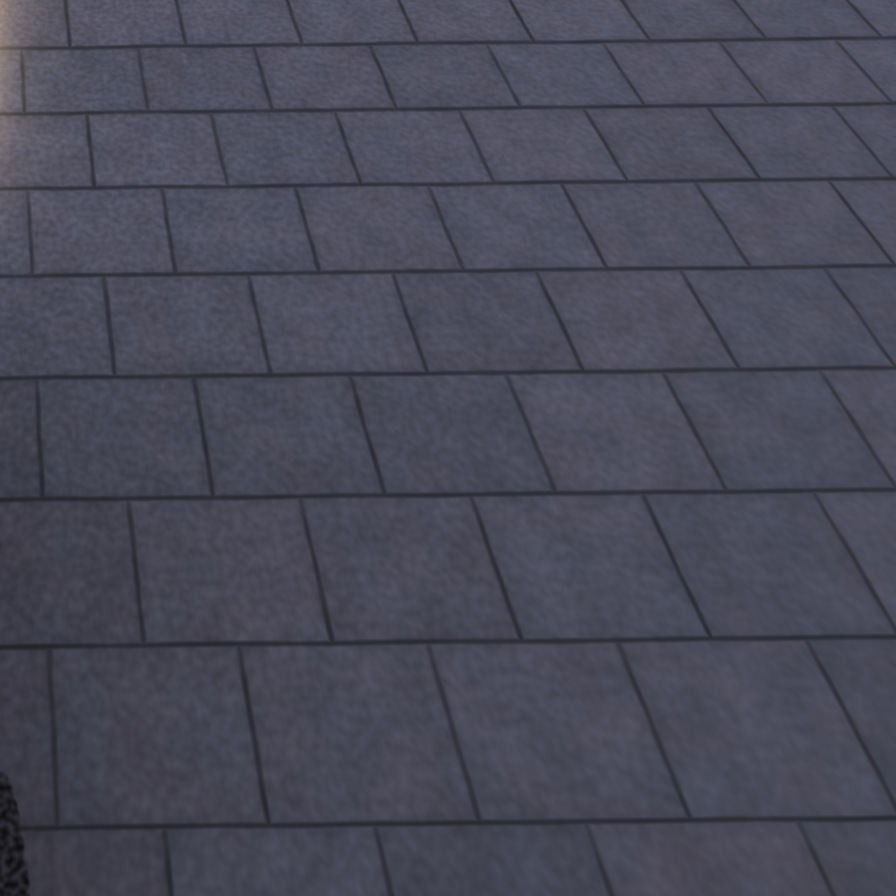
This texture is drawn by a three.js fragment shader. Its source:

```glsl
varying vec2 vUv;

float hash(vec2 p) {
  vec3 q = fract(p.xyx * vec3(0.1031, 0.1030, 0.0973));
  q += dot(q, q.yzx + 33.33);
  return fract((q.x + q.y) * q.z);
}

float corner(vec2 cell, vec2 offset) {
  float angle = 6.2832 * hash(cell + 50.0);
  return dot(vec2(cos(angle), sin(angle)), offset);
}

// Gradient noise, roughly -0.7 to 0.7
float noise(vec2 p) {
  vec2 i = floor(p), f = fract(p);
  vec2 w = f * f * f * (f * (f * 6.0 - 15.0) + 10.0);
  vec2 e = vec2(1.0, 0.0);
  return mix(mix(corner(i, f), corner(i + e, f - e), w.x),
             mix(corner(i + e.yx, f - e.yx), corner(i + 1.0, f - 1.0), w.x), w.y);
}

void main() {
  vec2 uv = vUv;

  // Ground plane seen in perspective, with a slight tilt
  float depth = 2.0156 - uv.y + 0.0117 * (uv.x - 0.5);
  depth += 0.0012 * noise(uv * 9.0);
  float course = 15.553 - 16.545 / depth;
  float across = (uv.x + 0.026) / (0.1218 * depth);
  vec2 ground = vec2(across, course);

  // Running bond: alternate courses shift by half a slab, the far one slips
  float row = floor(course);
  float shift = 0.385 + 0.5 * mod(row, 2.0) - 0.08 * step(row, -0.5);
  float along = across - shift + 0.008 * noise(vec2(across * 2.0, course * 3.0));
  vec2 slab = vec2(floor(along), row);
  vec2 cell = vec2(fract(along), fract(course));

  // Slab tint and mottling
  float tone = hash(slab + 11.0);
  float hue = 0.25 + 0.5 * hash(slab + 37.0) + 0.8 * noise(ground * 3.0);
  vec3 blueSlate = vec3(0.287, 0.298, 0.358);
  vec3 mauveSlate = vec3(0.303, 0.296, 0.352);
  vec3 color = mix(blueSlate, mauveSlate, clamp(hue, 0.0, 1.0));
  color *= 0.97 + 0.06 * tone + 0.10 * noise(ground * vec2(4.0, 3.0) + tone * 9.0);

  // Soft grain, rougher on the left
  float grain = noise(ground * vec2(19.0, 14.0)) + 0.4 * noise(ground * vec2(36.0, 24.0) + 7.0);
  float streak = noise(vec2(across * 9.0 + course * 6.0, course * 15.0 - across * 5.0));
  color *= 1.0 + grain * mix(0.17, 0.07, uv.x) + 0.05 * streak;

  // Distances to the joints, measured on the canvas
  vec2 gap = min(cell, 1.0 - cell) * vec2(0.1218 * depth, 0.06044 * depth * depth);
  gap /= mix(0.85, 1.25, smoothstep(1.0, 2.0, depth));
  float wear = 0.0008 * noise(ground * 5.0 + 20.0);
  float bed = 1.0 - smoothstep(0.0002, 0.0044, gap.y + wear);
  float head = 1.0 - smoothstep(0.0002, 0.0046, gap.x + wear);

  // Joints fade in places, and head joints near their far end
  float fade = 0.9 + 0.3 * noise(ground * vec2(2.0, 5.0) + 31.0);
  float strength = 0.68 + 0.3 * hash(vec2(floor(along + 0.5), row + 70.0));
  strength *= 0.65 + 0.35 * smoothstep(0.0, 0.25, cell.y);
  float joint = clamp(max(bed * 0.95, head * strength) * fade, 0.0, 1.0);

  // Soft dirt beside the joints
  color *= 1.0 - 0.08 * exp(-min(gap.x, gap.y) * 150.0);
  vec3 jointColor = vec3(0.165, 0.170, 0.195);
  color = mix(color, jointColor, joint);

  // Light falls off towards the near left side
  float nearSide = 1.0 - smoothstep(0.35, 0.85, uv.y);
  color *= mix(0.96, 1.10, uv.y) - 0.20 * nearSide * exp(-uv.x * 3.5);

  // Warm glow at the far left
  float glow = exp(-uv.x * 34.0) * smoothstep(0.68, 1.0, uv.y);
  color += vec3(0.27, 0.21, 0.13) * glow;

  // Dark rough object in the near left corner
  float rim = 0.034 * sqrt(max(0.0, 1.0 - uv.y / 0.14)) + 0.004 * noise(uv * 90.0);
  float object = (1.0 - smoothstep(-0.003, 0.003, uv.x - rim)) * (1.0 - smoothstep(0.13, 0.145, uv.y));
  vec3 objectColor = vec3(0.12, 0.12, 0.14) * (1.0 + 1.1 * noise(uv * 120.0));
  color = mix(color, objectColor, object);

  gl_FragColor = vec4(color, 1.0);
}
```
